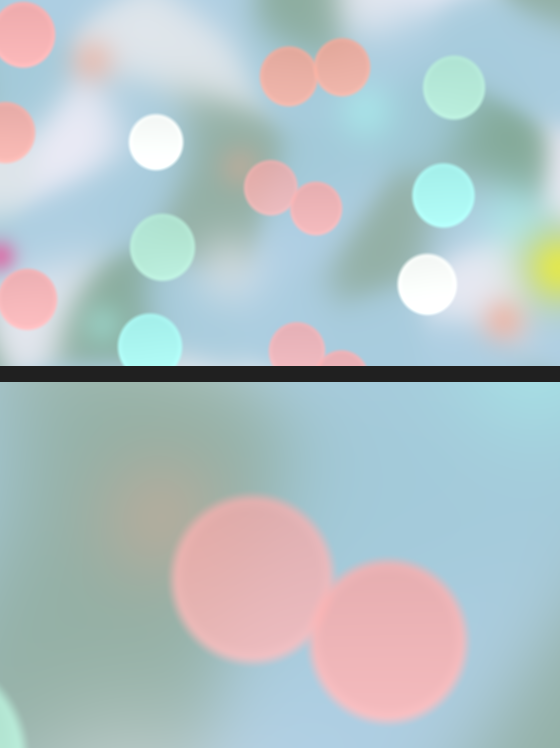
Top: the whole. Bottom: its middle third, enlarged.
Write a WebGL 2 fragment shader that draws this background.

```glsl
#version 300 es
precision highp float;
// Pastel bokeh: rosy, aqua and white light discs over a soft blue-green blur.

#define ANCHORS 12          // lights, some of them doubled
#define DISC_RADIUS 0.079   // in canvas heights
#define EDGE_SOFTNESS 0.007
#define PAIR_GAP 1.85       // spacing of doubled lights, in radii
#define BLUR_CELLS 4.2      // background patches per canvas height
#define BLUR_SHARPNESS 4.5
#define GREEN_SHARE 0.27
#define PALE_SHARE 0.13
#define HAZES 8             // faint coloured glows

uniform vec2 u_resolution;
out vec4 fragColor;

const vec3 BLUE = vec3(0.66, 0.80, 0.87);
const vec3 SAGE = vec3(0.54, 0.67, 0.61);
const vec3 PALE = vec3(0.90, 0.91, 0.94);
const vec3 ROSE = vec3(0.98, 0.70, 0.73);
const vec3 CORAL = vec3(0.95, 0.66, 0.57);
const vec3 AQUA = vec3(0.67, 0.97, 0.95);
const vec3 MINT = vec3(0.72, 0.93, 0.85);
const vec3 WHITE = vec3(0.99, 1.0, 0.99);
const vec3 YELLOW = vec3(0.89, 0.91, 0.30);
const vec3 MAGENTA = vec3(0.87, 0.42, 0.65);

vec2 hash22(vec2 p) {
    vec3 q = fract(p.xyx * vec3(0.1031, 0.1030, 0.0973));
    q += dot(q, q.yzx + 33.33);
    return fract((q.xx + q.yz) * q.zy);
}

// Evenly spread points in the unit square
vec2 spread(float i) {
    return fract(0.5 + i * vec2(0.7549, 0.5698));
}

// Cellular noise with Gaussian weights: blurred patches of colour
vec3 blurredPatches(vec2 p) {
    vec2 q = p * BLUR_CELLS;
    q += 0.22 * sin(q.yx * 1.7 + vec2(0.6, 2.1));
    vec2 cell = floor(q);
    vec3 sum = vec3(0.0);
    float total = 0.0;
    for (int y = -1; y <= 1; y++) {
        for (int x = -1; x <= 1; x++) {
            vec2 id = cell + vec2(x, y);
            vec2 d = id + 0.2 + 0.6 * hash22(id + 17.0) - q;
            vec2 pick = hash22(id + 61.0);
            vec3 tint = pick.x < GREEN_SHARE ? SAGE
                      : pick.x > 1.0 - PALE_SHARE ? PALE : BLUE;
            tint += (pick.y - 0.5) * vec3(0.07, 0.03, 0.06);
            float weight = exp(-BLUR_SHARPNESS * dot(d, d));
            sum += tint * weight;
            total += weight;
        }
    }
    return sum / total;
}

vec3 addGlow(vec3 base, vec2 offset, float radius, vec3 tint, float strength) {
    return mix(base, tint, strength * exp(-dot(offset, offset) / (radius * radius)));
}

// Translucent light disc with a faint bright rim
vec3 addDisc(vec3 base, vec2 offset, float radius, vec3 tint, float opacity) {
    float r = length(offset * vec2(1.0, 0.97));
    float cover = 1.0 - smoothstep(radius - EDGE_SOFTNESS, radius + EDGE_SOFTNESS, r);
    float rim = smoothstep(0.78, 0.98, r / radius);
    vec3 shade = tint + 0.025 * rim - 0.03 * offset.y / radius;
    return mix(base, shade, cover * opacity);
}

void main() {
    vec2 p = gl_FragCoord.xy / u_resolution.y;
    vec2 canvas = vec2(u_resolution.x / u_resolution.y, 1.0);
    vec3 color = blurredPatches(p);

    // Out-of-focus hazes and two vivid glows at the sides
    for (int i = 0; i < HAZES; i++) {
        vec2 rnd = hash22(vec2(i, 5.0));
        vec3 tint = i % 3 == 0 ? CORAL : i % 3 == 1 ? AQUA : PALE;
        vec2 center = spread(float(i) + 20.4) * canvas;
        color = addGlow(color, p - center, 0.06 + 0.05 * rnd.x, tint, 0.3 + 0.3 * rnd.y);
    }
    color = addGlow(color, p - vec2(canvas.x, 0.27), 0.10, YELLOW, 0.95);
    color = addGlow(color, p - vec2(0.0, 0.30), 0.045, MAGENTA, 0.8);

    // Sharp-edged lights: even ones are warm, odd ones are cool
    for (int i = 0; i < ANCHORS; i++) {
        vec2 rnd = hash22(vec2(i, 31.0));
        vec2 offset = p - spread(float(i)) * canvas - 0.05 * (rnd - 0.5);
        float radius = DISC_RADIUS * (0.93 + 0.2 * rnd.x);
        if (i % 2 == 0) {
            vec3 tint = mix(ROSE, CORAL, rnd.y);
            color = addDisc(color, offset, radius, tint, 0.78 + 0.2 * rnd.x);
            if (i % 4 == 0) {
                float angle = (rnd.y - 0.6) * 1.2;
                vec2 shift = PAIR_GAP * radius * vec2(cos(angle), sin(angle));
                color = addDisc(color, offset - shift, radius * 0.97, tint, 0.86);
            }
        } else {
            int kind = (i / 2) % 3;
            vec3 tint = kind == 0 ? AQUA : kind == 1 ? WHITE : MINT;
            color = addDisc(color, offset, radius, tint, kind == 2 ? 0.88 : 0.97);
        }
    }
    fragColor = vec4(clamp(color, 0.0, 1.0), 1.0);
}
```
